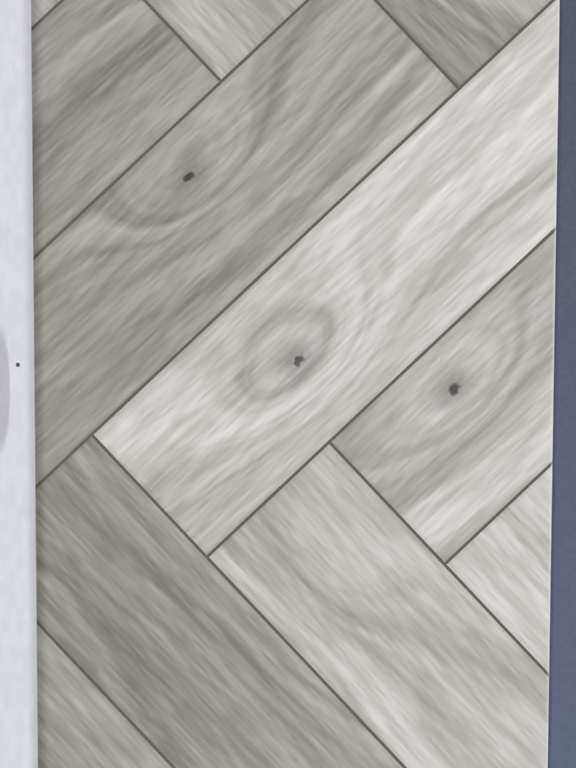
Give the GLSL for this texture, as a WebGL 1 fragment shader.

```glsl
precision highp float;
uniform vec2 u_resolution;

#define PLANK_WIDTH 0.292
#define PLANK_LENGTH 4.0
#define LAY_ANGLE 0.755
#define CORNER vec2(0.359, 0.366)
#define SEAM_HALF 0.007
#define GRAIN_CONTRAST 0.62
#define OAK_DARK vec3(0.54, 0.53, 0.50)
#define OAK_PALE vec3(0.89, 0.88, 0.87)
#define SEAM_COLOR vec3(0.40, 0.39, 0.36)
#define PAPER vec3(0.85, 0.85, 0.88)
#define SLATE vec3(0.36, 0.38, 0.45)

float hash(vec2 p) {
  return fract(sin(dot(p, vec2(127.1, 311.7))) * 43758.5);
}

float noise(vec2 p) {
  vec2 i = floor(p), f = fract(p);
  f = f * f * (3.0 - 2.0 * f);
  return mix(mix(hash(i), hash(i + vec2(1.0, 0.0)), f.x),
             mix(hash(i + vec2(0.0, 1.0)), hash(i + vec2(1.0, 1.0)), f.x), f.y);
}

float fbm(vec2 p) {
  float sum = 0.0, amp = 0.5;
  for (int i = 0; i < 3; i++) {
    sum += amp * noise(p);
    p = p * 2.03 + 11.7;
    amp *= 0.5;
  }
  return sum / 0.875;
}

// Grain around zero; p is (along, across) the plank in plank widths
float woodGrain(vec2 p, vec2 knot, float seed) {
  vec2 shift = vec2(seed * 37.0, seed * 19.0);
  vec2 d = (p - knot) * vec2(1.0, 2.0);
  float ring = 1.3 * p.y + 0.9 * noise(p * vec2(0.8, 1.6) + shift)
             + 0.13 * fbm(p * vec2(4.0, 7.0) + shift)
             + 1.1 * exp(-3.0 * dot(d, d));
  float bands = fbm(vec2(ring * 5.0, p.x * 0.3) + shift);
  float streaks = fbm(p * vec2(2.5, 26.0) + shift);
  float pores = noise(p * vec2(9.0, 62.0) + shift.yx);
  return 1.1 * (bands - 0.5) + 0.5 * (streaks - 0.5) + 0.36 * (pores - 0.5);
}

vec3 herringbone(vec2 st, float px) {
  float c = cos(LAY_ANGLE), s = sin(LAY_ANGLE);
  vec2 q = (st - CORNER) / PLANK_WIDTH;
  q = vec2(c * q.x + s * q.y, c * q.y - s * q.x);

  // Each diagonal of unit cells belongs to one of two plank directions
  vec2 cell = floor(q), f = fract(q);
  float diagonal = cell.x + cell.y;
  float stepIndex = mod(diagonal, 2.0 * PLANK_LENGTH);
  bool rising = stepIndex < PLANK_LENGTH;
  float id = rising ? cell.y : cell.x;
  vec2 p = rising ? vec2(stepIndex + f.x, f.y)
                  : vec2(stepIndex - PLANK_LENGTH + f.y, f.x);
  float seed = hash(vec2(id + (rising ? 3.0 : 53.0),
                         floor(diagonal / (2.0 * PLANK_LENGTH))));

  // Tone and knot vary from plank to plank
  float tone = rising ? cos(1.7 * (id + 0.3)) : cos(1.3 * (id - 1.0));
  vec2 knot = rising ? vec2(1.2 + id * (0.85 + 0.41 * id), 0.48 + 0.24 * abs(id))
                     : vec2(PLANK_LENGTH * seed, 0.2 + 0.6 * fract(seed * 7.3));
  float light = 0.28 * (st.x - 0.5) + 0.12 * (0.67 - st.y);
  float shade = 0.42 + 0.22 * tone + light
              + GRAIN_CONTRAST * woodGrain(p, knot, seed);
  vec3 color = mix(OAK_DARK, OAK_PALE, clamp(shade, -0.35, 1.15));

  // Knot core with a soft, ragged rim
  if (rising) {
    float r = length((p - knot) * vec2(0.8, 1.2)) + 0.03 * (noise(p * 40.0) - 0.5);
    color *= 1.0 - 0.16 * exp(-r * r * 90.0);
    color *= 1.0 - 0.42 * smoothstep(0.04, 0.012, r);
  }

  // Seam and bevel
  float edge = min(min(p.y, 1.0 - p.y), min(p.x, PLANK_LENGTH - p.x));
  float aa = px / PLANK_WIDTH;
  color *= 1.0 - 0.07 * smoothstep(0.04, 0.0, edge);
  return mix(SEAM_COLOR, color, smoothstep(SEAM_HALF - 0.5 * aa, SEAM_HALF + aa, edge));
}

void main() {
  vec2 st = gl_FragCoord.xy / u_resolution.x;
  float px = 1.0 / u_resolution.x;
  vec3 color = herringbone(st, px);

  // Signed distances past the left and right borders of the floor
  float left = 0.066 - 0.009 * st.y - st.x;
  float right = st.x - 0.951 - 0.0157 * st.y;
  color *= 1.0 - 0.2 * smoothstep(-0.022, 0.0, left);
  color = mix(color, OAK_PALE, 0.5 * smoothstep(-0.006, -0.001, right));

  // Paper roll with fibres, a smudge and a speck
  vec3 paper = PAPER * (0.97 + 0.06 * fbm(st * vec2(90.0, 45.0)));
  paper *= 1.0 - 0.12 * smoothstep(-0.02, 0.0, -left);
  float smudge = length((st - vec2(0.0, 0.656)) / vec2(0.018, 0.11));
  paper *= 1.0 - 0.14 * smoothstep(1.1, 0.8, smudge);
  paper *= 1.0 - 0.6 * smoothstep(0.005, 0.002, length(st - vec2(0.031, 0.70)));
  color = mix(color, paper, smoothstep(-px, px, left));

  // Slate border
  vec3 slate = SLATE * (1.08 - 0.1 * st.y + 0.05 * (noise(st * 160.0) - 0.5));
  slate *= 1.0 - 0.18 * smoothstep(0.008, 0.0, right);
  color = mix(color, slate, smoothstep(-px, px, right));

  gl_FragColor = vec4(color, 1.0);
}
```
